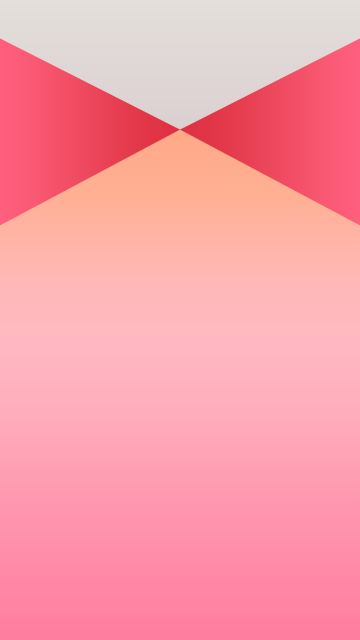
Reproduce this background procedurally as a Shadertoy shader.

```glsl
// An open envelope: a pale grey sky over two crimson side folds that meet
// at a point, above a peach to pink body. Each layer is a linear colour ramp,
// split by two mirrored slanted edges with antialiased coverage.

const float APEX_Y = 0.7975;       // height where the folds meet
const float UPPER_RISE = 0.1425;   // climb of the upper edge to the side
const float LOWER_RISE = -0.1497;  // fall of the lower edge to the side

// Linear position of v between two limits, clamped to 0..1.
float ramp(float from, float to, float v) {
    return clamp((v - from) / (to - from), 0.0, 1.0);
}

// Signed distance above a mirrored edge, in canvas heights.
// p.x runs from 0 at the centre to 1 at either side.
float edgeDistance(vec2 p, float apexY, float rise, float halfWidth) {
    float slope = rise / halfWidth;
    return (p.y - apexY - rise * p.x) / sqrt(1.0 + slope * slope);
}

// Antialiased coverage of the region where the distance is positive.
float coverage(float dist, float pixel) {
    return clamp(dist / pixel + 0.5, 0.0, 1.0);
}

// Vertical gradient of the body, from the base upward.
vec3 bodyColor(float y) {
    vec3 color = vec3(1.0, 0.49, 0.62);
    color = mix(color, vec3(1.0, 0.59, 0.685), ramp(0.00, 0.21, y));
    color = mix(color, vec3(1.0, 0.675, 0.735), ramp(0.21, 0.35, y));
    color = mix(color, vec3(1.0, 0.725, 0.76), ramp(0.35, 0.47, y));
    color = mix(color, vec3(1.0, 0.72, 0.71), ramp(0.47, 0.57, y));
    color = mix(color, vec3(1.0, 0.69, 0.58), ramp(0.57, 0.69, y));
    return mix(color, vec3(1.0, 0.66, 0.53), ramp(0.69, APEX_Y, y));
}

// Horizontal gradient of the folds, from the centre outward.
vec3 foldColor(float x) {
    vec3 color = vec3(0.875, 0.19, 0.265);
    color = mix(color, vec3(0.888, 0.22, 0.285), ramp(0.00, 0.24, x));
    color = mix(color, vec3(0.98, 0.35, 0.455), ramp(0.24, 0.82, x));
    return mix(color, vec3(1.0, 0.375, 0.495), ramp(0.82, 1.0, x));
}

// Vertical gradient of the sky above the folds.
vec3 skyColor(float y) {
    return mix(vec3(0.86, 0.815, 0.815), vec3(0.89, 0.875, 0.86), ramp(APEX_Y, 1.0, y));
}

void mainImage(out vec4 fragColor, in vec2 fragCoord) {
    vec2 uv = fragCoord / iResolution.xy;
    vec2 p = vec2(abs(2.0 * uv.x - 1.0), uv.y);
    float halfWidth = 0.5 * iResolution.x / iResolution.y;
    float pixel = 1.0 / iResolution.y;

    // Stack the layers from the body up to the sky.
    float foldMask = coverage(edgeDistance(p, APEX_Y, LOWER_RISE, halfWidth), pixel);
    float skyMask = coverage(edgeDistance(p, APEX_Y, UPPER_RISE, halfWidth), pixel);
    vec3 color = mix(bodyColor(p.y), foldColor(p.x), foldMask);
    color = mix(color, skyColor(p.y), skyMask);
    fragColor = vec4(color, 1.0);
}
```
